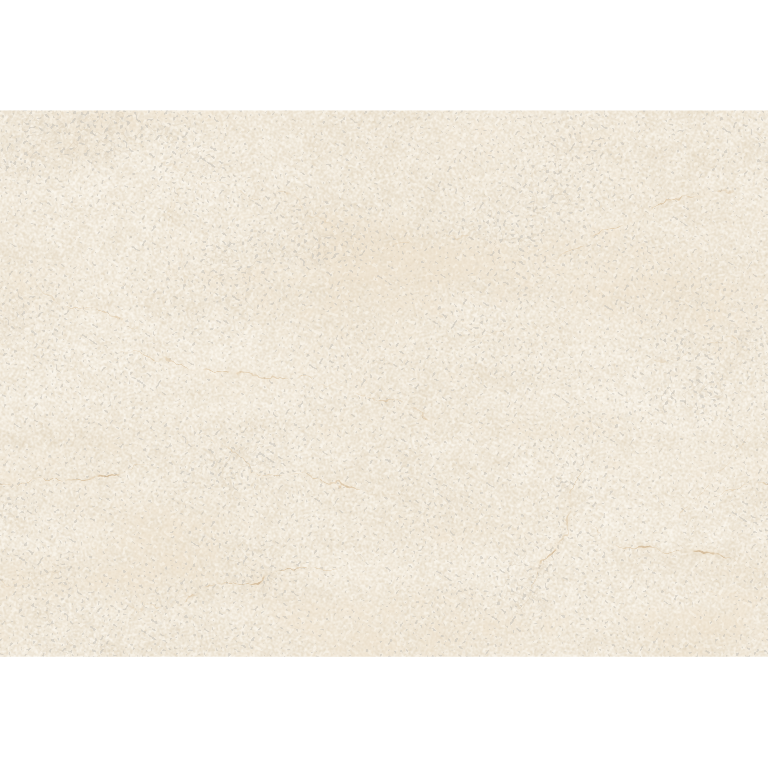
This texture is drawn by a Shadertoy shader. Its source:

```glsl
// Cream limestone slab with fine pits and ochre veins, between plain white bands.

// Integer hash of a lattice cell, two values from 0 to 1
vec2 hash2(vec2 cell) {
    uvec2 v = uvec2(ivec2(cell)) * 1664525u + 1013904223u;
    for (int i = 0; i < 2; i++) {
        v.x += v.y * 1664525u;
        v.y += v.x * 1664525u;
        v ^= v >> 16u;
    }
    return vec2(v & 65535u) / 65535.0;
}

float cornerSlope(vec2 cell, vec2 offset, vec2 repeats) {
    float angle = 6.28318 * hash2(mod(cell, repeats) + repeats * 7.0).x;
    return dot(vec2(cos(angle), sin(angle)), offset);
}

// Gradient noise that wraps over the canvas
float gradNoise(vec2 uv, vec2 repeats) {
    vec2 p = uv * repeats, i = floor(p), f = p - i;
    vec2 u = f * f * f * (f * (f * 6.0 - 15.0) + 10.0);
    vec2 e = vec2(1.0, 0.0);
    return mix(mix(cornerSlope(i, f, repeats), cornerSlope(i + e, f - e, repeats), u.x),
               mix(cornerSlope(i + e.yx, f - e.yx, repeats), cornerSlope(i + 1.0, f - 1.0, repeats), u.x), u.y);
}

float fbm(vec2 uv, vec2 repeats) {
    float sum = 0.0, gain = 0.6;
    for (int i = 0; i < 4; i++) {
        sum += gain * gradNoise(uv, repeats);
        repeats *= 2.0;
        gain *= 0.5;
    }
    return sum;
}

// Scattered ragged cracks: x is the sharp core, y the soft stain around it
vec2 veins(vec2 uv) {
    float wander = 0.06 * fbm(uv, vec2(5)) + 0.016 * fbm(uv, vec2(29)) + 0.003 * gradNoise(uv, vec2(120));
    float swell = smoothstep(0.0, 0.4, fbm(uv, vec2(17)));
    float gaps = smoothstep(-0.22, 0.12, fbm(uv, vec2(41)));
    vec2 result = vec2(0.0);
    for (int i = 0; i < 16; i++) {
        vec2 place = hash2(vec2(i, 900)), shape = hash2(vec2(i, 950));
        vec2 centre = (vec2(i % 4, i / 4) + place) / 4.0;
        centre.y = mix(0.17, 0.84, centre.y);
        vec2 d = uv - centre;
        d.x -= round(d.x);

        // Mostly shallow, with an occasional steep one
        float angle = mix(-0.6, 0.35, shape.x) + (i % 5 == 2 ? 1.4 : 0.0);
        vec2 axis = vec2(cos(angle), sin(angle));
        float along = dot(d, axis) / mix(0.05, 0.17, shape.y);
        float across = abs(dot(d, vec2(-axis.y, axis.x)) + wander);
        float taper = max(1.0 - along * along, 0.0);
        float strength = mix(0.2, 1.0, fract(shape.x * 7.0 + place.y));
        float width = 0.0004 + 0.0018 * taper * swell * strength;
        float core = 1.0 - smoothstep(width * 0.5, width + 0.0009, across);
        float stain = exp(-across / 0.006) * (0.25 + 0.75 * swell);
        result = max(result, strength * sqrt(taper) * vec2(core * gaps * (0.55 + 0.45 * swell), stain * taper));
    }
    return result;
}

void mainImage(out vec4 fragColor, in vec2 fragCoord) {
    vec2 uv = fragCoord / iResolution.xy;

    // Whole-number turns keep the wrap but hide the noise lattice
    vec2 turned = mat2(2, 1, -1, 2) * uv;
    vec2 counter = mat2(2, -3, 3, 2) * uv;

    // Cloudy, horizontally bedded ground
    float clouds = fbm(uv, vec2(3, 5));
    float bedding = fbm(uv, vec2(4, 22));
    float mottle = fbm(turned, vec2(17, 19));
    float grain = gradNoise(turned, vec2(87)) + 1.2 * gradNoise(counter, vec2(83));
    float tone = 0.57 + 0.5 * clouds + 0.45 * bedding + 0.85 * mottle + 0.85 * grain;
    vec3 stone = mix(vec3(0.920, 0.882, 0.815), vec3(0.960, 0.935, 0.888), clamp(tone, -0.6, 1.5));

    // Warm sandy drifts
    float drift = smoothstep(0.0, 0.5, fbm(uv, vec2(3, 7)) + 0.6 * mottle);
    stone = mix(stone, vec3(0.925, 0.868, 0.780), 0.5 * drift);

    // Grey pits gathered in patches, pale flecks and faint crazing
    float patches = fbm(uv, vec2(5, 8));
    float pits = smoothstep(0.29, 0.45, gradNoise(counter, vec2(59)) + 0.25 * patches + 0.15 * mottle);
    float blots = smoothstep(0.25, 0.45, fbm(turned, vec2(37)) + 0.35 * patches);
    float flecks = smoothstep(0.22, 0.42, gradNoise(turned, vec2(61)) + 0.2 * grain);
    float crazing = 1.0 - smoothstep(0.0, 0.04, abs(fbm(turned, vec2(13))));
    stone = mix(stone, vec3(0.980, 0.960, 0.920), 0.45 * flecks);
    stone = mix(stone, vec3(0.860, 0.840, 0.800), 0.3 * blots);
    stone = mix(stone, vec3(0.840, 0.790, 0.710), 0.35 * crazing * smoothstep(0.0, 0.3, patches));
    stone = mix(stone, vec3(0.790, 0.772, 0.738), 0.6 * pits);

    // Ochre veins, brown where they are thickest
    vec2 vein = veins(uv);
    stone = mix(stone, vec3(0.890, 0.790, 0.640), 0.35 * vein.y * clamp(0.8 + mottle + 0.5 * grain, 0.0, 1.0));
    stone = mix(stone, mix(vec3(0.830, 0.700, 0.520), vec3(0.640, 0.500, 0.350), vein.x * vein.x), 0.8 * vein.x);

    // White bands above and below the slab
    float edge = 0.75 / iResolution.y;
    float slab = smoothstep(-edge, edge, 0.3557 - abs(uv.y - 0.5005));
    fragColor = vec4(mix(vec3(1.0), stone, slab), 1.0);
}
```
